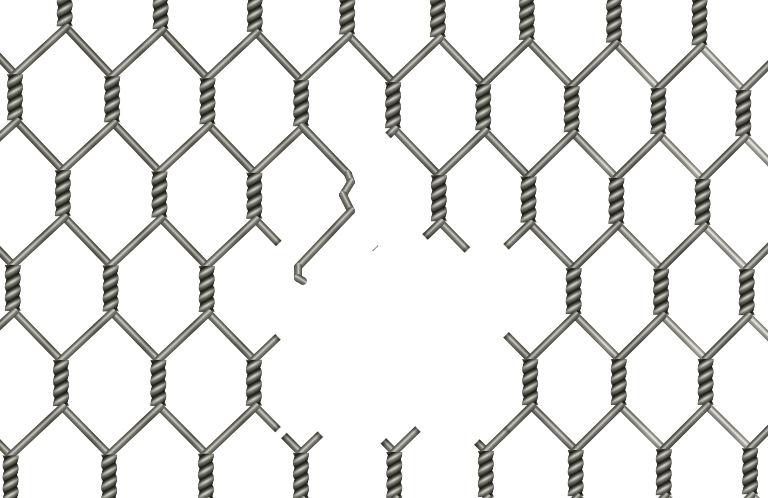
Give the GLSL for this pattern, as a Shadertoy shader.

```glsl
#define CANVAS vec2(768.0, 498.0)
#define WIRE_RADIUS 3.9
#define TWIST_RADIUS 7.2
#define TWIST_HALF 23.0
#define TWIST_PITCH 11.5
#define TWIST_SLANT 0.55
#define STEEL_DARK vec3(0.08, 0.08, 0.05)
#define STEEL_LIGHT vec3(0.88, 0.88, 0.85)
#define BACKDROP vec3(1.0)

float boxDistance(vec2 p, vec2 center, vec2 halfSize) {
    vec2 d = abs(p - center) - halfSize;
    return length(max(d, 0.0)) + min(max(d.x, d.y), 0.0);
}

// Torn opening; the lean of a wire shifts where it was cut
float tearDistance(vec2 p, float lean) {
    float shift = 6.5 * lean * smoothstep(280.0, 420.0, p.x);
    float opening = boxDistance(p, vec2(392.0, 339.5 + shift), vec2(114.0, 96.0));
    float notch = boxDistance(p, vec2(350.0, 188.0), vec2(38.0, 60.0));
    return min(opening, notch);
}

// Slightly warped lattice: row and column to canvas position, y down
vec2 latticeNode(float row, float column) {
    float x = 15.0 + 98.0 * column - 0.87 * column * column
            + (row - 1.0) * (0.35 * column - 1.1);
    float y = 2.0 + 95.3 * row + column * (2.7 - 0.72 * row);
    return vec2(x, y);
}

vec2 latticeCoord(vec2 p) {
    float column = (98.0 - sqrt(9604.0 - 3.48 * (p.x - 15.0))) / 1.74;
    float row = (p.y - 2.0 - 2.7 * column) / (95.3 - 0.72 * column);
    return vec2(row, column);
}

vec3 steel(float light) {
    return mix(STEEL_DARK, STEEL_LIGHT, clamp(light, 0.0, 1.0));
}

// Round wire between two points; lean 0 is never cut
void drawWire(inout vec3 color, vec2 p, vec2 a, vec2 b, float lean, float aa) {
    vec2 span = b - a;
    vec2 axis = a + span * clamp(dot(p - a, span) / dot(span, span), 0.0, 1.0);
    float cover = smoothstep(aa, -aa, length(p - axis) - WIRE_RADIUS);
    if (cover <= 0.0) return;

    vec2 dir = normalize(span);
    float side = dot(p - a, vec2(dir.y, -dir.x)) / WIRE_RADIUS;
    side = clamp(side * (dir.x < 0.0 ? -1.0 : 1.0), -1.0, 1.0);
    float glint = (side - 0.15) / 0.34;
    float light = 0.12 + 0.32 * sqrt(1.0 - side * side) + 0.38 * exp(-glint * glint);
    light += 0.05 * sin(axis.x * 0.13 + 2.0 * sin(axis.y * 0.07));
    light += 0.22 * max(lean, 0.0) * smoothstep(500.0, 700.0, axis.x);

    if (lean != 0.0) {
        float tear = tearDistance(axis, lean);
        cover *= smoothstep(-aa, aa, tear);
        light *= mix(0.5, 1.0, smoothstep(0.0, 4.0, tear));
    }
    color = mix(color, steel(light), cover);
}

// Upright braid of slanted strands
void drawTwist(inout vec3 color, vec2 p, vec2 center, float aa) {
    vec2 q = p - center;
    float strand = fract((q.y + TWIST_SLANT * q.x) / TWIST_PITCH);
    float bulge = sin(3.14159 * strand);
    float radius = TWIST_RADIUS + 1.6 * (bulge - 0.5);
    float edge = max(abs(q.x) - radius, abs(q.y) - TWIST_HALF);
    float across = clamp(q.x / radius, -1.0, 1.0);
    float glint = (strand - 0.42) / 0.16;
    float light = 0.03 + 0.46 * bulge + 0.42 * exp(-glint * glint);
    light *= 1.0 - 0.5 * across * across;
    color = mix(color, steel(light), smoothstep(aa, -aa, edge));
}

// Loose strand with a kink and a hooked tip
void drawLooseWire(inout vec3 color, vec2 p, float aa) {
    vec2 bends[8] = vec2[8](
        vec2(303.0, 127.0), vec2(348.0, 174.0), vec2(351.0, 182.0),
        vec2(343.0, 195.0), vec2(351.0, 211.0), vec2(298.0, 267.0),
        vec2(298.0, 278.0), vec2(303.0, 281.0));
    for (int i = 0; i < 7; i++) {
        drawWire(color, p, bends[i], bends[i + 1], 0.0, aa);
    }
}

void mainImage(out vec4 fragColor, in vec2 fragCoord) {
    vec2 uv = fragCoord / iResolution.xy;
    vec2 p = vec2(uv.x, 1.0 - uv.y) * CANVAS;
    float aa = 0.6 * CANVAS.x / iResolution.x;
    vec3 color = BACKDROP;
    vec2 cell = latticeCoord(p);

    // Nearby knots, each with its twist and two lower wires
    for (int i = -1; i <= 1; i++) {
        float row = floor(cell.x) + float(i);
        float stagger = 0.5 * mod(row + 1.0, 2.0);
        for (int j = -1; j <= 1; j++) {
            float column = floor(cell.y - stagger + 0.5) + stagger + float(j);
            vec2 knot = latticeNode(row, column);
            vec2 foot = knot + vec2(1.5, TWIST_HALF + 1.0);
            vec2 headDrop = vec2(0.0, -TWIST_HALF);
            vec2 rightHead = latticeNode(row + 1.0, column + 0.5) + headDrop;
            vec2 leftHead = latticeNode(row + 1.0, column - 0.5) + headDrop;
            drawWire(color, p, foot, rightHead, 1.0, aa);
            if (tearDistance(knot, 0.0) > 0.0) drawTwist(color, p, knot, aa);
            drawWire(color, p, foot, leftHead, -1.0, aa);
        }
    }
    drawLooseWire(color, p, aa);
    fragColor = vec4(color, 1.0);
}
```
